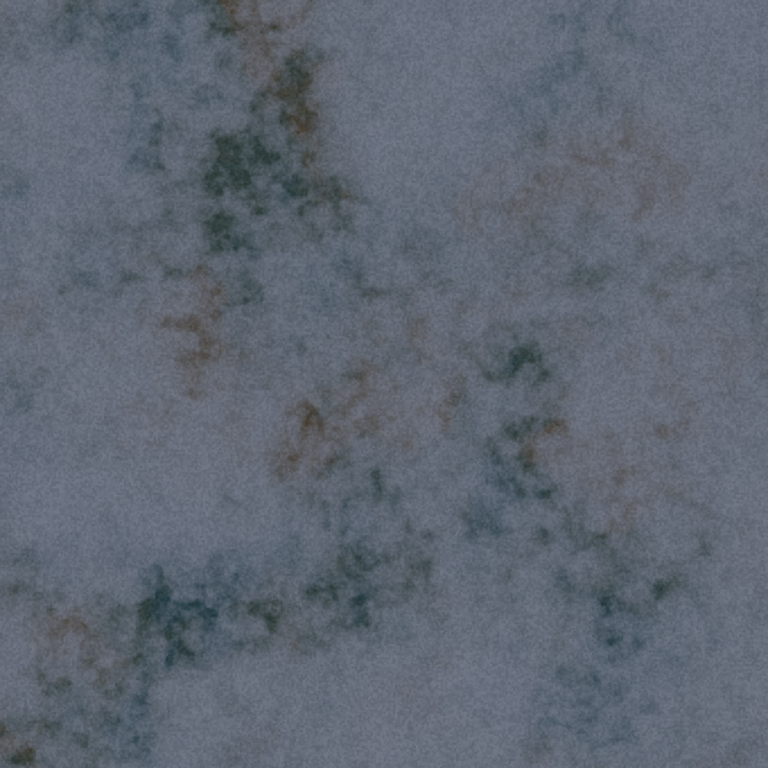
Reproduce this texture procedurally as a three.js fragment shader.

```glsl
varying vec2 vUv;

const vec3 CLEAN_SLATE = vec3(0.420, 0.446, 0.506);
const vec3 TEAL_STAIN  = vec3(0.150, 0.240, 0.275);
const vec3 GREEN_STAIN = vec3(0.195, 0.250, 0.245);
const vec3 RUST_STAIN  = vec3(0.285, 0.258, 0.222);

const float CLOUD_SCALE    = 4.5;   // cells across the canvas
const float SPECK_SCALE    = 46.0;
const float HUE_SCALE      = 5.0;
const float GRAIN_SCALE    = 340.0;
const float SPECK_WEIGHT   = 0.45;
const float STAIN_MEDIAN   = 0.20;
const float STAIN_CONTRAST = 5.6;
const float GRAIN_STRENGTH = 0.07;
const float OCTAVE_GAIN    = 0.6;
const float KERNEL_RADIUS2 = 1.2;   // squared reach of one cell point
const int   MAX_OCTAVES    = 6;

vec3 hash3(vec2 cell) {
  vec3 h = fract(cell.xyx * vec3(0.1031, 0.1030, 0.0973));
  h += dot(h, h.yxz + 33.33);
  return fract((h.xxy + h.yzz) * h.zyx);
}

// Cellular noise: random values at jittered points, blended by distance
float cellNoise(vec2 p) {
  vec2 cell = floor(p);
  vec2 local = p - cell;
  float total = 0.0;
  float weightSum = 0.0001;
  for (int y = -1; y <= 1; y++) {
    for (int x = -1; x <= 1; x++) {
      vec2 offset = vec2(float(x), float(y));
      vec3 h = hash3(cell + offset);
      vec2 toPoint = offset + 0.1 + 0.8 * h.xy - local;
      float reach = max(KERNEL_RADIUS2 - dot(toPoint, toPoint), 0.0);
      float weight = reach * reach * reach;
      total += weight * h.z;
      weightSum += weight;
    }
  }
  return total / weightSum;
}

float layeredNoise(vec2 p, int octaves) {
  float total = 0.0;
  float amplitude = 1.0;
  float amplitudeSum = 0.0;
  for (int i = 0; i < MAX_OCTAVES; i++) {
    if (i >= octaves) break;
    total += amplitude * cellNoise(p);
    amplitudeSum += amplitude;
    amplitude *= OCTAVE_GAIN;
    p = p * 2.0 + vec2(17.3, 41.7);
  }
  return total / amplitudeSum;
}

void main() {
  // Broad clouds broken up by fine specks
  float cloud = layeredNoise(vUv * CLOUD_SCALE + 7.0, 6);
  float speck = layeredNoise(vUv * SPECK_SCALE + 93.0, 3);
  float density = cloud - 0.5 + SPECK_WEIGHT * (speck - 0.5);
  float stain = min(STAIN_MEDIAN * exp(STAIN_CONTRAST * density), 1.0);

  // Stain hue drifts from teal through green to rust
  float hue = layeredNoise(vUv * HUE_SCALE + 151.0, 5);
  vec3 stainColor = mix(TEAL_STAIN, GREEN_STAIN, smoothstep(0.35, 0.50, hue));
  stainColor = mix(stainColor, RUST_STAIN, smoothstep(0.52, 0.68, hue));

  // Fine surface grain
  float grain = cellNoise(vUv * GRAIN_SCALE + 211.0) - 0.5;
  vec3 color = mix(CLEAN_SLATE, stainColor, stain) + GRAIN_STRENGTH * grain;

  gl_FragColor = vec4(color, 1.0);
}
```
